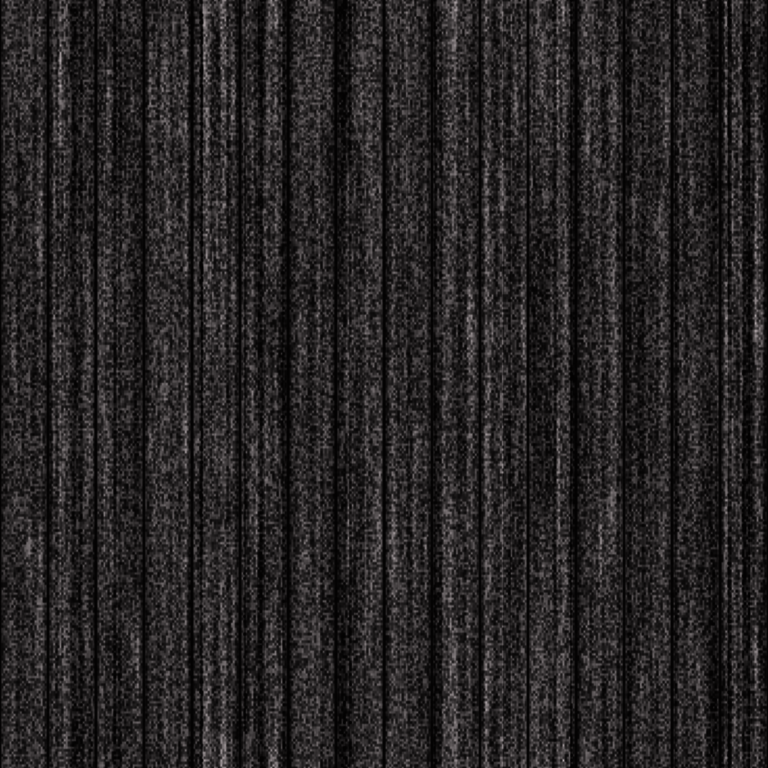
Give the GLSL for this texture, as a WebGL 2 fragment shader.

```glsl
#version 300 es
precision highp float;

uniform vec2 u_resolution;
out vec4 fragColor;

// Layout, in canvas units
const float PLANKS = 16.0;
const float SEAM_HALF_WIDTH = 0.0015;
const float SEAM_SHADOW = 0.008;
const float GRAIN_SWAY = 0.0012;

// Lattice cells across and down; whole numbers keep the tile seamless
const vec2 SPECKLE_CELLS = vec2(368.0, 304.0);
const vec2 THREAD_CELLS = vec2(256.0, 1.0);
const vec2 FINE_CELLS = vec2(240.0, 12.0);
const vec2 STREAK_CELLS = vec2(96.0, 2.0);
const vec2 BROAD_CELLS = vec2(32.0, 2.0);
const vec2 WEAR_CELLS = vec2(128.0, 7.0);
const vec2 GROOVE_CELLS = vec2(160.0, 1.0);

// Strengths, on a perceptual (square root) brightness scale
const float BASE_TONE = 0.372;
const float PLANK_VARIATION = 0.07;
const float SPECKLE = 0.415;
const float THREAD = 0.17;
const float FINE = 0.13;
const float STREAK = 0.13;
const float BROAD = 0.11;
const float WEAR = 0.13;
const float GROOVE = 0.15;
const float SEAM_LEVEL = 0.30;

const vec3 CHARCOAL_TINT = vec3(1.025, 0.975, 0.99);
const vec3 BLACK_FLOOR = vec3(0.011, 0.007, 0.007);

// Integer hash of a lattice cell and a seed, from 0 to 1
float hash(vec2 cell, float seed) {
    uvec3 v = uvec3(cell, seed) * uvec3(1597334673u, 3812015801u, 2798796415u);
    uint n = v.x ^ v.y ^ v.z;
    n = (n ^ (n >> 16)) * 2146121005u;
    n = (n ^ (n >> 15)) * 2221713035u;
    n ^= n >> 16;
    return float(n >> 8) / 16777216.0;
}

// Value noise that wraps around the unit square
float noise(vec2 uv, vec2 cells, float seed) {
    vec2 p = uv * cells;
    vec2 f = fract(p);
    vec2 a = mod(floor(p), cells);
    vec2 b = mod(a + 1.0, cells);
    f = f * f * (3.0 - 2.0 * f);
    return mix(mix(hash(a, seed), hash(vec2(b.x, a.y), seed), f.x),
               mix(hash(vec2(a.x, b.y), seed), hash(b, seed), f.x), f.y);
}

// Wood grain drawn out along the plank; the seed sets each plank apart
float grain(vec2 uv, float plank) {
    float seed = 10.0 + plank * 8.0;
    uv.x += GRAIN_SWAY * (noise(uv, vec2(16.0, 4.0), seed) - 0.5);
    float stripiness = mix(0.6, 1.4, hash(vec2(plank, 1.0), 3.0));

    // Unbroken threads and grooves run the whole height
    float thread = THREAD * (noise(uv, THREAD_CELLS, seed + 1.0) - 0.5);
    float groove = GROOVE * smoothstep(0.66, 0.92, noise(uv, GROOVE_CELLS, seed + 5.0));

    // Shorter strokes, slow tone changes and sparse pale wear
    float fine = FINE * (noise(uv, FINE_CELLS, seed + 6.0) - 0.5);
    float streak = STREAK * (noise(uv, STREAK_CELLS, seed + 2.0) - 0.5);
    float broad = BROAD * (noise(uv, BROAD_CELLS, seed + 3.0) - 0.5);
    float wear = WEAR * smoothstep(0.68, 1.0, noise(uv, WEAR_CELLS, seed + 4.0));
    return stripiness * (thread + fine + streak - groove) + broad + wear;
}

// Brightness factor of the dark joint and the soft shadow beside it
float seam(float x, float pixel) {
    float d = abs(fract(x * PLANKS + 0.5) - 0.5) / PLANKS;
    float joint = smoothstep(SEAM_HALF_WIDTH - pixel, SEAM_HALF_WIDTH + pixel, d);
    float shadow = mix(0.68, 1.0, smoothstep(0.0, SEAM_SHADOW, d));
    return mix(SEAM_LEVEL, 1.0, joint) * shadow;
}

void main() {
    vec2 uv = gl_FragCoord.xy / u_resolution;
    float plank = floor(uv.x * PLANKS);

    // Plank tone, grain and fine pores
    float tone = BASE_TONE + PLANK_VARIATION * (hash(vec2(plank, 0.0), 2.0) - 0.5);
    tone += grain(uv, plank);
    tone += SPECKLE * (noise(uv, SPECKLE_CELLS, 1.0) - 0.5);
    tone = max(tone, 0.0) * seam(uv.x, 0.8 / u_resolution.x);

    fragColor = vec4(BLACK_FLOOR + CHARCOAL_TINT * tone * tone, 1.0);
}
```
